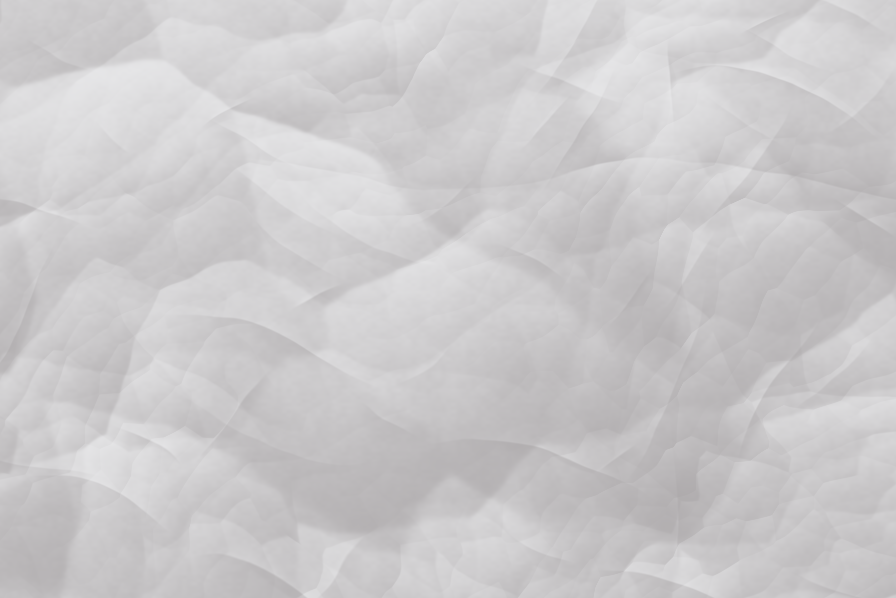
Reproduce this texture procedurally as a WebGL 2 fragment shader.

```glsl
#version 300 es
precision highp float;
// Crumpled white tissue paper: soft facets, sharp creases and two worn folds.

uniform vec2 u_resolution;
out vec4 fragColor;

const vec3 SHADOW = vec3(0.757, 0.748, 0.754);
const vec3 LIGHT = vec3(0.872, 0.870, 0.876);
const vec2 LIGHT_DIR = vec2(-0.45, 0.89);
const float BASE_TONE = 0.42;      // 0 is shadow, 1 is light
const float TOP_GLOW = 0.55;       // extra light towards the top edge
const float SWELL = 0.65;          // broad soft undulation
const float GRAIN = 0.10;          // fibre texture
const int FACET_LAYERS = 4;
const float FACET_SCALE = 2.7;     // cells per canvas height, first layer
const float FACET_GAIN = 0.52;
const int CREASES = 44;
const vec2 FOLD_CROSSING = vec2(1.125, 0.65);

float hash(vec2 p) {
    vec3 q = fract(p.xyx * vec3(0.1031, 0.1030, 0.0973));
    q += dot(q, q.yzx + 33.33);
    return fract((q.x + q.y) * q.z);
}

vec2 hash2(vec2 p) {
    return vec2(hash(p), hash(p + 71.7));
}

float noise(vec2 p) {
    vec2 i = floor(p), f = fract(p);
    f = f * f * (3.0 - 2.0 * f);
    return mix(mix(hash(i), hash(i + vec2(1, 0)), f.x),
               mix(hash(i + vec2(0, 1)), hash(i + vec2(1, 1)), f.x), f.y);
}

vec2 noise2(vec2 p) {
    return vec2(noise(p), noise(p + 37.3)) - 0.5;
}

mat2 rotation(float a) {
    float c = cos(a), s = sin(a);
    return mat2(c, -s, s, c);
}

// Shade of curved cells that meet in creases; sharpness sets the crease width.
float facets(vec2 p, vec2 light, float sharpness) {
    vec2 cell = floor(p);
    float sum = 0.0, total = 0.0;
    for (int y = -1; y <= 1; y++) {
        for (int x = -1; x <= 1; x++) {
            vec2 id = cell + vec2(x, y);
            vec2 d = p - id - 0.5 - 0.9 * (hash2(id + 50.0) - 0.5);
            float weight = exp(-sharpness * dot(d, d));
            float tilt = hash(id + 113.0) - 0.5;
            sum += weight * (0.9 * dot(d, light) + 0.9 * tilt);
            total += weight;
        }
    }
    return sum / max(total, 1e-35);
}

// Lit on one side of a bent line and shaded on the other, tapering at the ends.
float crease(vec2 p, vec2 center, float angle, float halfLength, float spread, float bend) {
    vec2 q = rotation(angle) * (p - center);
    q.y += bend * q.x * q.x;
    float edge = 0.0012 + 0.6 / u_resolution.y;
    float side = smoothstep(-edge, edge, q.y);
    float taper = 1.0 - smoothstep(0.2, 1.0, abs(q.x) / halfLength);
    float away = abs(q.y) / spread;
    return taper * mix(-exp(-away), exp(-2.0 * away), side);
}

void main() {
    vec2 p = gl_FragCoord.xy / u_resolution.y;
    vec2 warped = p + 0.13 * noise2(p * 2.3) + 0.05 * noise2(p * 6.5 + 9.0)
                + 0.010 * noise2(p * 24.0);

    // Broad light
    float tone = BASE_TONE + TOP_GLOW * (smoothstep(0.1, 1.1, p.y) - 0.42);
    tone += SWELL * (noise(rotation(0.2) * warped * vec2(1.7, 3.6) + 4.0) - 0.5);

    // Facets: small ones gather in patches and along the folds
    vec2 toFold = abs(warped - FOLD_CROSSING);
    float nearFold = exp(-min(toFold.x, 1.6 * toFold.y) / 0.07);
    float patches = smoothstep(0.35, 0.75, noise(p * 3.1 + 20.0));
    float crumple = clamp(0.25 + 0.6 * patches + 0.5 * nearFold, 0.0, 1.0);
    float scale = FACET_SCALE, gain = FACET_GAIN;
    for (int i = 0; i < FACET_LAYERS; i++) {
        float k = float(i);
        mat2 turn = rotation(mod(k, 2.0) < 0.5 ? -0.55 - 0.1 * k : 0.65);
        vec2 q = turn * warped * vec2(0.75, 1.25);
        float sharpness = mix(8.0, 85.0, noise(p * 4.0 + 13.0 * k));
        float amount = i < 2 ? 1.0 : crumple;
        tone += gain * amount * facets(q * scale + 17.0 * k, turn * LIGHT_DIR, sharpness);
        scale *= 1.9;
        gain *= 0.88;
    }

    // Scattered creases along the two diagonals
    vec2 bent = mix(p, warped, 0.6);
    float aspect = u_resolution.x / u_resolution.y;
    for (int i = 0; i < CREASES; i++) {
        vec2 id = vec2(float(i) * 3.7 + 5.0, 8.0);
        vec2 shape = hash2(id + 31.0);
        float angle = (hash(id + 7.0) < 0.45 ? 0.8 : -0.5) + 0.6 * (shape.x - 0.5);
        float strength = mix(0.15, 0.42, shape.y);
        tone += strength * crease(bent, hash2(id) * vec2(aspect, 1.0), angle,
            mix(0.05, 0.22, shape.x * shape.x), mix(0.012, 0.045, shape.x), 3.0 * (shape.y - 0.5));
    }

    // Worn vertical and horizontal folds
    float wear = 0.55 * smoothstep(0.25, 0.8, noise(p * 8.0));
    tone += wear * crease(mix(p, warped, 0.3), FOLD_CROSSING, 1.57, 1.0, 0.018, 0.0);
    tone -= (0.12 + wear) * crease(bent, FOLD_CROSSING + vec2(-0.1, 0.06), -0.04, 0.7, 0.05, 0.1);

    // Fibres
    tone += GRAIN * (noise(p * vec2(120.0, 170.0)) + noise(p * 75.0 + 40.0) - 1.0);

    // Gentle limit on the extremes
    float offset = tone - BASE_TONE;
    tone = BASE_TONE + offset / sqrt(1.0 + 0.55 * offset * offset);
    fragColor = vec4(mix(SHADOW, LIGHT, tone), 1.0);
}
```
